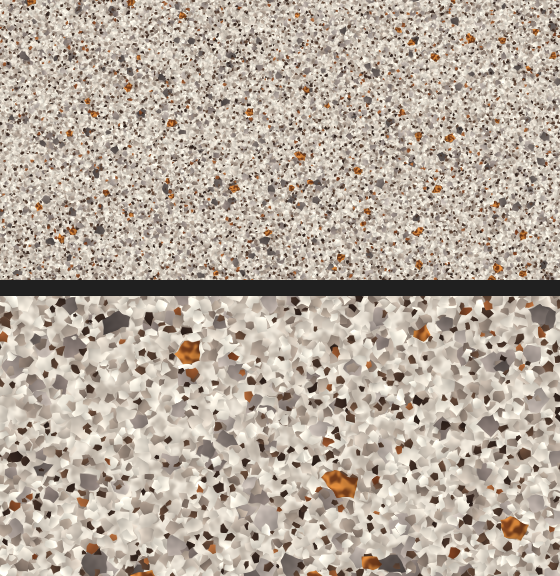
Top: the whole. Bottom: its middle third, enlarged.
Write a Shadertoy shader that draws this texture.

```glsl
// Speckled engineered stone: angular cream, grey, brown and amber chips in a pale binder.

vec4 hash4(vec2 cell, float seed) {
    vec4 h = fract(vec4(cell.xyx, cell.y + seed) * vec4(0.1031, 0.1030, 0.0973, 0.1099) + seed * 0.137);
    h += dot(h, h.wzxy + 33.33);
    return fract((h.xxyz + h.yzzw) * h.zywx);
}

float gradientDot(vec2 corner, vec2 offset) {
    float angle = 6.2832 * hash4(corner, 3.0).x;
    return dot(vec2(cos(angle), sin(angle)), offset);
}

// Gradient noise, roughly -0.7 to 0.7
float noise(vec2 p) {
    vec2 i = floor(p), f = fract(p);
    vec2 u = f * f * f * (f * (f * 6.0 - 15.0) + 10.0);
    vec2 e = vec2(1.0, 0.0);
    float low = mix(gradientDot(i, f), gradientDot(i + e, f - e), u.x);
    float high = mix(gradientDot(i + e.yx, f - e.yx), gradientDot(i + 1.0, f - 1.0), u.x);
    return mix(low, high, u.y);
}

// Signed distance to an irregular five-sided chip
float chipDistance(vec2 q, float radius, vec4 rnd) {
    float d = -1.0;
    for (int k = 0; k < 5; k++) {
        float side = float(k);
        float jitter = fract(rnd.x * (7.3 + 5.1 * side) + rnd.y * 11.7);
        float angle = 6.2832 * (rnd.w * 13.0 + (side + 0.5 * jitter) / 5.0);
        float reach = radius * mix(0.55, 1.2, fract(jitter * 9.7 + rnd.y));
        d = max(d, dot(q, vec2(cos(angle), sin(angle))) - reach);
    }
    return d;
}

// Paints one layer of chips; share is the fraction of cells that hold one
vec3 scatter(vec3 under, vec2 p, float cells, float share, float seed, vec3 light, vec3 dark) {
    vec2 g = p * cells;
    float soft = 0.7 * cells / iResolution.y;
    for (int y = -1; y <= 1; y++) {
        for (int x = -1; x <= 1; x++) {
            vec2 cell = floor(g) + vec2(x, y);
            vec4 rnd = hash4(cell, seed);
            if (rnd.z > share) continue;
            vec2 q = g - cell - rnd.xy;
            float radius = mix(0.25, 0.5, rnd.w);
            float cover = smoothstep(soft, -soft, chipDistance(q, radius, rnd));
            float facet = 1.0 + 0.14 * dot(q, vec2(cos(rnd.x * 40.0), sin(rnd.x * 40.0))) / radius;
            under = mix(under, mix(light, dark, rnd.z / share) * facet, cover);
        }
    }
    return under;
}

void mainImage(out vec4 fragColor, in vec2 fragCoord) {
    vec2 uv = fragCoord / iResolution.y;

    // Ragged outlines
    vec2 p = uv + 0.0035 * vec2(noise(uv * 85.0), noise(uv * 85.0 + 37.5));

    // Pale binder
    float cloud = noise(p * 48.0) + 0.6 * noise(p * 105.0 + 11.0);
    vec3 color = mix(vec3(0.76, 0.72, 0.67), vec3(0.93, 0.90, 0.85), smoothstep(-0.35, 0.3, cloud));

    // Beige and cream chips
    color = scatter(color, p, 50.0, 1.0, 1.0, vec3(0.82, 0.78, 0.73), vec3(0.64, 0.58, 0.53));
    color = scatter(color, p, 44.0, 0.75, 2.0, vec3(0.94, 0.92, 0.87), vec3(0.81, 0.77, 0.72));

    // Grey and taupe chips
    color = scatter(color, p, 34.0, 0.3, 5.0, vec3(0.75, 0.71, 0.68), vec3(0.50, 0.45, 0.43));
    color = scatter(color, p, 66.0, 0.36, 7.0, vec3(0.72, 0.66, 0.60), vec3(0.48, 0.42, 0.38));
    color = scatter(color, p, 72.0, 0.3, 9.0, vec3(0.96, 0.94, 0.89), vec3(0.85, 0.82, 0.77));
    color = scatter(color, p, 31.0, 0.06, 11.0, vec3(0.48, 0.44, 0.42), vec3(0.31, 0.28, 0.27));

    // Dark brown specks
    color = scatter(color, p, 88.0, 0.17, 13.0, vec3(0.40, 0.29, 0.22), vec3(0.17, 0.12, 0.10));

    // Amber chips and rust crumbs, mottled
    float burn = smoothstep(-0.3, 0.35, noise(p * 110.0 + 5.0));
    vec3 amber = mix(vec3(0.46, 0.24, 0.11), vec3(0.86, 0.54, 0.24), burn);
    color = scatter(color, p, 29.0, 0.035, 17.0, amber, amber * 0.85);
    color = scatter(color, p, 76.0, 0.035, 19.0, vec3(0.66, 0.40, 0.22), vec3(0.44, 0.22, 0.11));

    // Fine surface grain
    color *= 1.0 + 0.10 * noise(uv * 120.0 + 71.0);
    fragColor = vec4(clamp(color, 0.0, 1.0), 1.0);
}
```
